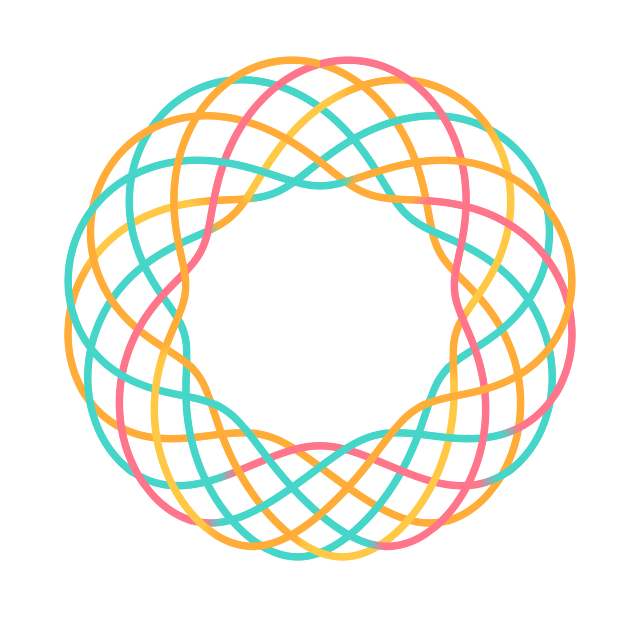
Write a three.js fragment shader that draws this background.

```glsl
varying vec2 vUv;

const vec3 PAPER = vec3(1.0);
const vec3 ORANGE = vec3(1.0, 0.68, 0.22);
const vec3 YELLOW = vec3(1.0, 0.79, 0.27);
const vec3 TEAL = vec3(0.27, 0.84, 0.79);
const vec3 PINK = vec3(1.0, 0.46, 0.55);

const float TAU = 6.2831853;
const vec2 CENTER = vec2(0.5, 0.5156);
const float LOBES = 18.0;
const int TURNS = 7;
const float HALF_WIDTH = 0.0059;
const float EDGE = 0.0009;
const float COLOR_BLEND = 0.025;

// Ring radii: mean, first and second cosine terms
const vec3 INNER_RADIUS = vec3(0.2083, -0.0091, -0.0052);
const vec3 OUTER_RADIUS = vec3(0.3945, 0.0033, -0.0035);

// Angular sway: first and second sine terms
const vec2 INNER_SWAY = vec2(0.052, 0.044);
const vec2 OUTER_SWAY = vec2(0.192, -0.070);

float ringRadius(vec3 terms, float angle) {
  return dot(terms, vec3(1.0, cos(angle), cos(2.0 * angle)));
}

// Returns unswayed clockwise angle and radial level (-1 inner, +1 outer)
vec2 braidSpace(vec2 p) {
  float angle = atan(p.x, p.y);
  float inner = ringRadius(INNER_RADIUS, angle);
  float outer = ringRadius(OUTER_RADIUS, angle);
  float across = (length(p) - inner) / (outer - inner);
  vec2 sway = mix(INNER_SWAY, OUTER_SWAY, clamp(across, 0.0, 1.0));
  float phi = angle;
  for (int i = 0; i < 6; i++) {
    phi = angle - dot(sway, vec2(sin(phi), sin(2.0 * phi)));
  }
  return vec2(mod(phi, TAU), 2.0 * across - 1.0);
}

// Difference in braid space, safe across the angle seam
vec2 braidStep(vec2 a, vec2 b) {
  vec2 d = b - a;
  d.x = mod(d.x + 0.5 * TAU, TAU) - 0.5 * TAU;
  return d;
}

vec3 changeAt(vec3 before, vec3 after, float u, float place) {
  return mix(before, after, smoothstep(place - COLOR_BLEND, place + COLOR_BLEND, u));
}

// Colour along the ribbon, measured in lobes
vec3 ribbonColor(float u) {
  vec3 c = changeAt(ORANGE, YELLOW, u, 2.13);
  c = changeAt(c, ORANGE, u, 2.33);
  c = changeAt(c, TEAL, u, 2.44);
  c = changeAt(c, PINK, u, 6.10);
  c = changeAt(c, TEAL, u, 6.74);
  c = changeAt(c, ORANGE, u, 7.44);
  c = changeAt(c, YELLOW, u, 7.57);
  c = changeAt(c, ORANGE, u, 7.83);
  c = changeAt(c, YELLOW, u, 8.08);
  c = changeAt(c, ORANGE, u, 8.41);
  c = changeAt(c, YELLOW, u, 8.60);
  c = changeAt(c, ORANGE, u, 9.12);
  c = changeAt(c, PINK, u, 10.63);
  c = changeAt(c, TEAL, u, 11.16);
  c = changeAt(c, PINK, u, 11.90);
  c = changeAt(c, TEAL, u, 14.08);
  c = changeAt(c, ORANGE, u, 15.58);
  c = changeAt(c, YELLOW, u, 17.05);
  return changeAt(c, ORANGE, u, 17.35);
}

void main() {
  vec2 p = vUv - CENTER;
  float h = 0.0005;
  vec2 here = braidSpace(p);
  vec2 slopeX = braidStep(here, braidSpace(p + vec2(h, 0.0))) / h;
  vec2 slopeY = braidStep(here, braidSpace(p + vec2(0.0, h))) / h;
  float lobesPerTurn = LOBES / float(TURNS);
  vec3 color = PAPER;

  // Each turn of the closed ribbon is one strand
  if (abs(here.y) < 1.2) {
    for (int i = 0; i < TURNS; i++) {
      float u = (here.x / TAU + float(i)) * lobesPerTurn + 0.5 / float(TURNS);
      float bend = sin(TAU * u) * lobesPerTurn;
      vec2 gradient = vec2(slopeX.y + bend * slopeX.x, slopeY.y + bend * slopeY.x);
      float dist = abs(here.y - cos(TAU * u)) / max(length(gradient), 0.001);
      float cover = 1.0 - smoothstep(HALF_WIDTH - EDGE, HALF_WIDTH + EDGE, dist);
      color = mix(color, ribbonColor(mod(u, LOBES)), cover);
    }
  }
  gl_FragColor = vec4(color, 1.0);
}
```
